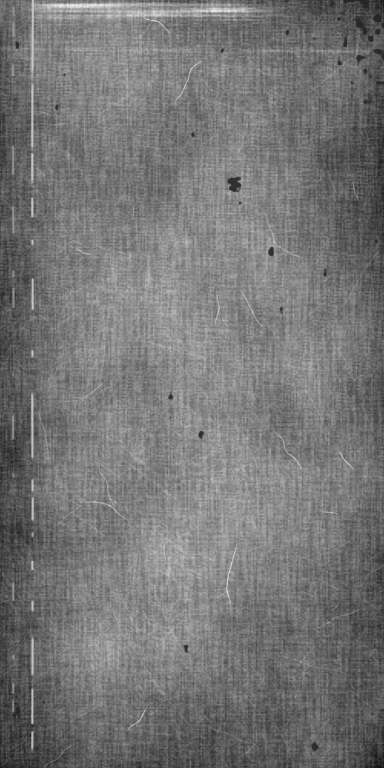
A Shadertoy shader for this texture:

```glsl
float hash(vec2 p) {
    return fract(sin(dot(p, vec2(127.1, 311.7))) * 43758.5453);
}

float noise(vec2 p) {
    vec2 i = floor(p), f = fract(p);
    f = f * f * (3.0 - 2.0 * f);
    return mix(mix(hash(i), hash(i + vec2(1, 0)), f.x),
               mix(hash(i + vec2(0, 1)), hash(i + vec2(1, 1)), f.x), f.y);
}

float fbm(vec2 p) {
    float sum = 0.0, amp = 0.5;
    for (int i = 0; i < 5; i++) {
        sum += amp * noise(p);
        p = mat2(1.6, 1.2, -1.2, 1.6) * p + 7.3;
        amp *= 0.5;
    }
    return sum;
}

mat2 rot(float a) {
    return mat2(cos(a), sin(a), -sin(a), cos(a));
}

// Curved hairlines, most of them faint
float scratches(vec2 p, float px) {
    float sum = 0.0;
    for (int i = 0; i < 100; i++) {
        float n = float(i);
        vec2 centre = vec2(hash(vec2(n, 1)), 2.0 * hash(vec2(n, 2)));
        vec2 q = rot(6.283 * hash(vec2(n, 3))) * (p - centre);
        float reach = mix(0.02, 0.12, hash(vec2(n, 4)));
        float bend = 10.0 * pow(hash(vec2(n, 5)) - 0.5, 3.0) * 4.0;
        q.y += bend * q.x * q.x + 0.012 * (noise(vec2(q.x * 30.0, n)) - 0.5);
        float line = 1.0 - smoothstep(0.0, max(0.003, px), abs(q.y));
        line *= 1.0 - smoothstep(0.5, 1.0, abs(q.x) / reach);
        sum += line * (0.04 + 0.26 * pow(hash(vec2(n, 6)), 6.0));
    }
    return sum;
}

// Patches of fine parallel scuffing in several directions
float scuffs(vec2 p) {
    float sum = 0.0;
    for (int i = 0; i < 6; i++) {
        float n = float(i);
        vec2 q = rot(0.5 + n * 0.53) * p + n * 5.7;
        q.y += 0.02 * sin(q.x * 9.0 + n);
        float streak = smoothstep(0.72, 0.95, noise(q * vec2(14, 190)));
        sum += streak * smoothstep(0.45, 0.75, noise(p * 4.5 + n * 13.1));
    }
    return sum;
}

// Dark pits with ragged rims
float pits(vec2 p, float px) {
    float rag = noise(p * 110.0) - 0.5;
    float cover = 0.0;
    for (int i = 0; i < 20; i++) {
        float n = float(i);
        vec2 centre = vec2(hash(vec2(n, 21)), 2.0 * hash(vec2(n, 22)));
        float radius = 0.002 + 0.007 * pow(hash(vec2(n, 23)), 3.0);
        float d = length((p - centre) * vec2(1.2, 0.8)) + 0.008 * rag;
        cover = max(cover, 1.0 - smoothstep(radius - px, radius + px, d));
    }
    vec2 blot = abs(p - vec2(0.61, 1.52)) - vec2(0.008, 0.012);
    float d = length(max(blot, 0.0)) + 0.012 * rag;
    cover = max(cover, 1.0 - smoothstep(0.003, 0.003 + 2.0 * px, d));
    float corner = exp(-7.0 * length((p - vec2(1, 2)) * vec2(1, 0.7)));
    return max(cover, smoothstep(0.72, 0.85, noise(p * 60.0) * 0.7 + corner * 0.5));
}

// Broken vertical rule
float dashes(vec2 p, float x, float share, float px) {
    float across = abs(p.x - x - 0.002 * (noise(vec2(p.y * 6.0, x)) - 0.5));
    float gaps = 0.6 * noise(vec2(p.y * 38.0, x * 90.0)) + 0.4 * noise(vec2(p.y * 9.0, 3));
    float on = smoothstep(1.0 - share, 1.08 - share, gaps);
    return on * (1.0 - smoothstep(0.001, 0.001 + max(0.0035, px), across));
}

void mainImage(out vec4 fragColor, in vec2 fragCoord) {
    vec2 p = 2.0 * fragCoord / iResolution.y;
    float px = 2.0 / iResolution.y;
    float top = 2.0 - p.y;

    // Cloudy tone, darker toward the borders
    float tone = 0.495 + 0.42 * (fbm(p * 3.2 + 4.0) - 0.48);
    float ragged = 0.6 + 0.8 * noise(p * 7.0);
    tone -= 0.13 * ragged * exp(-p.x / 0.07);
    tone -= 0.15 * ragged * exp(-(1.0 - p.x) / 0.07);
    tone -= 0.14 * ragged * exp(-p.y / 0.13);
    tone -= 0.13 * ragged * exp(-top / 0.09);
    tone -= 0.05 * smoothstep(0.4, 1.0, p.x);
    tone -= 0.03 * (1.0 - smoothstep(0.08, 0.09, p.x));

    // Woven fine grain
    tone += 0.13 * (noise(p * vec2(250, 22)) - 0.5);
    tone += 0.08 * (noise(p * vec2(25, 250)) - 0.5);
    tone += 0.13 * (noise(p * 230.0 + 31.0) - 0.5);

    // Wear
    tone += 0.06 * scuffs(p) + scratches(p, px);
    float span = smoothstep(0.03, 0.15, p.x) * (1.0 - smoothstep(0.55, 0.8, p.x));
    float band = smoothstep(0.002, 0.015, top) * (1.0 - smoothstep(0.03, 0.06, top));
    tone += 0.45 * span * band * noise(vec2(p.x * 5.0, p.y * 170.0));
    float rule = abs(top - 0.128 - 0.006 * p.x);
    tone += 0.13 * noise(vec2(p.x * 14.0, 8)) * (1.0 - smoothstep(0.001, 0.006, rule));
    tone = mix(tone, 0.82, 0.85 * dashes(p, 0.085, 0.58, px));
    tone = mix(tone, 0.70, 0.60 * dashes(p, 0.035, 0.45, px));
    tone = mix(tone, 0.13, 0.85 * pits(p, px));

    fragColor = vec4(vec3(clamp(tone, 0.06, 0.92)), 1.0);
}
```
